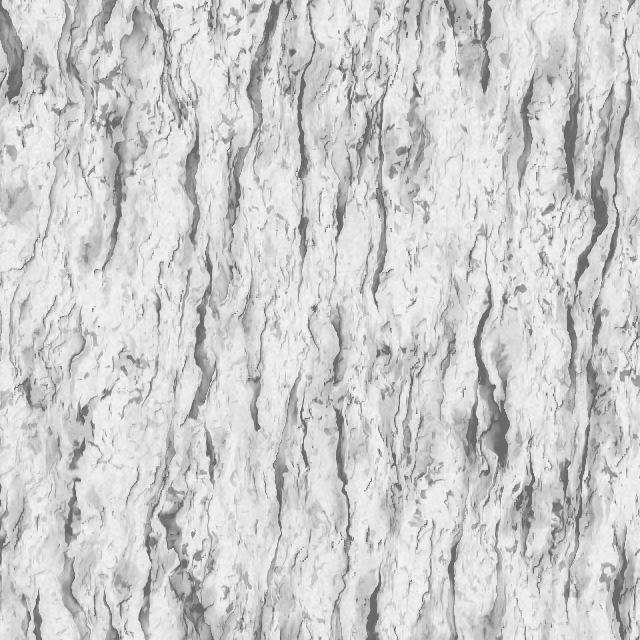
This texture is drawn by a WebGL 2 fragment shader. Its source:

```glsl
#version 300 es
precision highp float;
// Pale, weathered tree bark: broken near-vertical fissures wander in jittered
// columns, thin flake rims follow one-sided contour steps of stretched noise at
// two sizes, and fibres, pits and soft relief roughen the plates between them.

#define PLATE_TONE 0.930
#define DARKEST_TONE 0.41
#define MAJOR_COLUMNS 9.0
#define MAJOR_WIDTH 0.0125
#define MINOR_COLUMNS 19.0
#define MINOR_WIDTH 0.0070
#define FLAKE_LEVELS 5.0
#define RIM_WIDTH 0.0018
#define RIM_DEPTH 0.42
#define LEAN 0.06
#define WARP 0.045

uniform vec2 u_resolution;
out vec4 fragColor;

float hash(vec2 p) {
    vec3 q = fract(vec3(p.xyx) * 0.1031);
    q += dot(q, q.yzx + 33.33);
    return fract((q.x + q.y) * q.z);
}

float noise(vec2 p) {
    vec2 cell = floor(p);
    vec2 f = fract(p);
    f = f * f * (3.0 - 2.0 * f);
    float low = mix(hash(cell), hash(cell + vec2(1.0, 0.0)), f.x);
    float high = mix(hash(cell + vec2(0.0, 1.0)), hash(cell + 1.0), f.x);
    return mix(low, high, f.y);
}

// Octaves are turned against each other to hide the lattice.
float fbm(vec2 p, int octaves) {
    const mat2 turn = mat2(0.86, 0.51, -0.51, 0.86);
    float sum = 0.0;
    float total = 0.0;
    float amplitude = 1.0;
    for (int i = 0; i < octaves; i++) {
        sum += amplitude * noise(p);
        total += amplitude;
        p = turn * p * 2.03 + vec2(17.3, 9.1);
        amplitude *= 0.56;
    }
    return sum / total;
}

// Darkness of one family of fissures, each with a shadowed wall on one side.
float fissures(vec2 p, float columns, float maxWidth, float fibre, float seed) {
    float soft = 0.7 / u_resolution.y;
    float ragged = max(2.6 * fbm(p * vec2(60.0, 26.0) + seed, 3) - 0.3, 0.0);
    float bridged = smoothstep(0.36, 0.44, fbm(p * vec2(26.0, 13.0) + seed, 4));
    float dark = 0.0;
    for (int i = -1; i <= 1; i++) {
        float id = floor(p.x * columns) + float(i);
        float jitter = 0.6 * (hash(vec2(id + 40.0, seed)) - 0.5);
        float wander = noise(vec2(p.y * 3.2, id * 7.3 + seed + 90.0)) - 0.5;
        float offset = p.x - (id + 0.5 + jitter + wander) / columns;
        float opening = smoothstep(0.36, 0.85,
            noise(vec2(p.y * 6.5 + seed, id * 3.7 + seed + 150.0)));
        float width = maxWidth * opening * ragged;
        float side = noise(vec2(p.y * 4.0, id * 5.3 + seed + 200.0)) > 0.5 ? 1.0 : -1.0;
        float gap = abs(offset) - width;
        float inside = smoothstep(soft, -soft, gap) * smoothstep(0.0, 0.2, opening);
        float wall = exp(-max(width - offset * side, 0.0) / 0.003);
        float skirt = 0.08 * opening * exp(-max(gap, 0.0) / 0.008);
        float floorTone = 0.08 + 0.32 * fibre + 0.30 * wall;
        dark = max(dark, max(skirt, inside * bridged * floorTone));
    }
    return dark;
}

// Thin rims and fading shadows on the shaded side of stacked flakes.
float flakeRims(vec2 p, vec2 frequency, int octaves) {
    float height = FLAKE_LEVELS * fbm(p * frequency + 31.0, octaves);
    vec2 slope = vec2(dFdx(height), dFdy(height)) * u_resolution.y;
    float steepness = max(length(slope), 4.0);
    float level = fract(height);
    float distanceToRim = min(level, 3.0 * (1.0 - level)) / steepness;
    float facing = smoothstep(-0.1, 0.8, dot(slope / steepness, vec2(0.88, -0.47)));
    float broken = smoothstep(0.42, 0.58, fbm(p * frequency * vec2(1.7, 2.6) + 70.0, 3));
    float rim = RIM_DEPTH * broken * exp(-distanceToRim / RIM_WIDTH);
    float shadow = 0.08 * exp(-distanceToRim / 0.008);
    return facing * (rim + shadow);
}

void main() {
    vec2 p = gl_FragCoord.xy / u_resolution.y;

    // Lean and warp the grain so that its edges become jagged.
    vec2 q = p + 2.0;
    q.x -= LEAN * p.y;
    q.x += 0.06 * (noise(p * vec2(3.0, 2.4) + 5.0) - 0.5);
    q.x += WARP * (fbm(p * vec2(17.0, 11.0) + 11.0, 5) - 0.5);
    q.y += WARP * (fbm(p * vec2(19.0, 9.0) + 23.0, 4) - 0.5);

    // Fissures, large and small.
    float fibre = smoothstep(0.30, 0.70, fbm(q * vec2(38.0, 9.0), 4));
    float dark = fissures(q, MAJOR_COLUMNS, MAJOR_WIDTH, fibre, 3.0);
    dark = max(dark, fissures(q, MINOR_COLUMNS, MINOR_WIDTH, fibre, 61.0));

    // Flakes of two sizes, soft relief and fibres on the plates.
    float rough = smoothstep(0.40, 0.62, fbm(p * vec2(7.0, 5.0) + 47.0, 4));
    float relief = smoothstep(0.55, 0.75, fbm(q * vec2(30.0, 10.0) + 13.0, 5));
    float surface = flakeRims(q, vec2(12.0, 4.5), 5);
    surface += (0.35 + 0.45 * rough) * flakeRims(q + 5.0, vec2(36.0, 17.0), 3);
    surface += 0.13 * relief + 0.10 * smoothstep(0.65, 1.0, fibre) * (0.3 + rough);

    // Pits and fine grain.
    float pits = smoothstep(0.63, 0.78, fbm(q * vec2(95.0, 62.0) + 8.0, 3));
    surface += pits * (0.10 + 0.22 * rough);
    surface += 0.05 * (noise(p * 240.0) - 0.5);

    float tone = PLATE_TONE - dark - surface * (1.0 - 0.9 * dark);
    fragColor = vec4(vec3(clamp(tone, DARKEST_TONE, 0.95)), 1.0);
}
```
